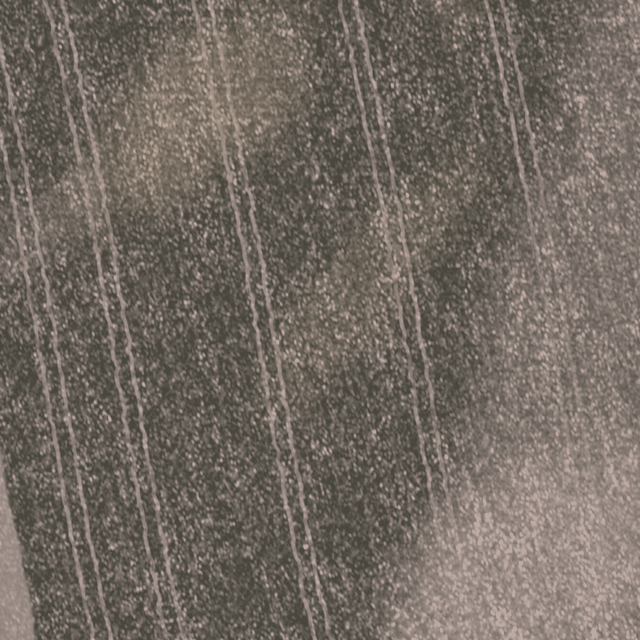
This texture is drawn by a WebGL 1 fragment shader. Its source:

```glsl
precision highp float;

uniform vec2 u_resolution;

const vec3 DARK_SOIL = vec3(0.290, 0.280, 0.248);
const vec3 PALE_DUST = vec3(0.700, 0.630, 0.605);
const vec3 OCHRE_TINT = vec3(0.004, -0.001, -0.022);
const float LEAN = 0.19;

float hash(vec2 p) {
  return fract(sin(dot(p, vec2(127.1, 311.7))) * 43758.55);
}

float valueNoise(vec2 p) {
  vec2 cell = floor(p);
  vec2 f = fract(p);
  f = f * f * (3.0 - 2.0 * f);
  float low = mix(hash(cell), hash(cell + vec2(1.0, 0.0)), f.x);
  float high = mix(hash(cell + vec2(0.0, 1.0)), hash(cell + 1.0), f.x);
  return mix(low, high, f.y);
}

// Cellular grain: one soft dot of random brightness in each cell
float specks(vec2 p) {
  vec2 cell = floor(p);
  float sum = 0.0;
  for (int j = -1; j <= 1; j++) {
    for (int i = -1; i <= 1; i++) {
      vec2 id = cell + vec2(float(i), float(j));
      vec2 centre = id + vec2(hash(id), hash(id + 37.3));
      float glow = hash(id + 71.9);
      sum += glow * glow * (1.0 - smoothstep(0.1, 0.9, length(p - centre)));
    }
  }
  return sum;
}

// Soft ellipse, 1 at its centre
float patchMask(vec2 p, vec2 centre, vec2 radii, float angle) {
  vec2 d = p - centre;
  float c = cos(angle);
  float s = sin(angle);
  d = vec2(c * d.x + s * d.y, c * d.y - s * d.x) / radii;
  return 1.0 - smoothstep(0.45, 1.2, length(d));
}

vec2 layeredSines(vec2 p) {
  vec2 w = sin(p.yx * vec2(13.0, 11.0) + vec2(0.4, 2.1));
  w += 0.6 * sin(p.yx * vec2(27.0, 31.0) + p * 17.0);
  return w + 0.3 * sin(p.yx * 67.0 + p * vec2(41.0, 53.0));
}

// Two parallel wheel lines either side of offset zero
float wheelPair(float offset, float halfGap, float halfWidth) {
  float d = abs(abs(offset) - halfGap);
  return 1.0 - smoothstep(halfWidth * 0.4, halfWidth * 1.5, d);
}

float tracks(float across, float along) {
  float wobble = (valueNoise(vec2(across * 30.0, along * 75.0)) - 0.5) * 0.005;
  float bend = 0.004 * sin(along * 6.0 + 0.5);
  float s = across + wobble + bend;
  float repeated = (fract((s - 0.086) / 0.229 + 0.5) - 0.5) * 0.229;
  float lines = wheelPair(repeated, 0.0128, 0.0034) * step(-0.08, s);
  lines = max(lines, wheelPair(s + 0.029, 0.0138, 0.0033));
  float wear = valueNoise(vec2(across * 130.0, along * 70.0));
  return lines * mix(0.5, 1.0, smoothstep(0.1, 0.6, wear));
}

void main() {
  vec2 uv = gl_FragCoord.xy / u_resolution;
  float across = uv.x - LEAN * (1.0 - uv.y);
  vec2 rows = vec2(across, uv.y);

  // Broad pale ground with ragged borders
  float ragged = valueNoise(rows * vec2(45.0, 28.0)) - 0.5;
  vec2 ground = uv + 0.011 * layeredSines(uv) + 0.04 * ragged;
  float eastEdge = ground.x - 0.61 - 0.30 * ground.y;
  float east = smoothstep(-0.05, 0.07, eastEdge);
  float corner = patchMask(ground, vec2(0.84, 0.10), vec2(0.34, 0.19), 0.6);
  float ochre = patchMask(ground, vec2(0.30, 0.82), vec2(0.26, 0.12), 0.75);
  float band = patchMask(ground, vec2(0.58, 0.57), vec2(0.28, 0.08), 0.85);
  float north = patchMask(ground, vec2(0.71, 0.99), vec2(0.07, 0.06), 0.0);
  float west = patchMask(ground, vec2(0.05, 0.64), vec2(0.14, 0.07), 0.5);
  float pale = 0.34 * east + 0.30 * corner + 0.34 * ochre;
  pale += 0.18 * band + 0.18 * north + 0.18 * west;

  // Grain stretched along the rows, gathered into clusters
  float fine = specks(rows * vec2(235.0, 165.0));
  float coarse = specks(rows * vec2(135.0, 80.0) + 19.0);
  float cluster = valueNoise(rows * vec2(48.0, 20.0) + 5.0);
  float streak = valueNoise(rows * vec2(110.0, 9.0)) - 0.5;
  float dust = valueNoise(rows * vec2(310.0, 250.0)) - 0.5;
  float grain = (0.60 * fine + 0.30 * coarse) * mix(0.55, 1.45, cluster);
  grain *= 1.0 - 0.3 * clamp(pale, 0.0, 1.0);
  float tone = -0.035 + pale + grain + 0.10 * streak + 0.30 * dust;

  // Bare strip beyond the field edge, then wheel tracks
  float stripEdge = across + 0.133 + 0.008 * ragged;
  float strip = 1.0 - smoothstep(-0.004, 0.004, stripEdge);
  tone = mix(tone, 0.68 + 0.35 * grain + 0.14 * dust, strip);
  float trackTone = 0.87 + 0.30 * (fine - 0.3) + 0.16 * dust;
  float trackMix = tracks(across, uv.y) * (0.95 - 0.35 * east) * (1.0 - strip);
  tone = mix(tone, max(tone, trackTone), trackMix);

  vec3 colour = mix(DARK_SOIL, PALE_DUST, clamp(tone, -0.02, 1.1));
  colour += OCHRE_TINT * clamp(ochre + 0.6 * band + 0.4 * north, 0.0, 1.0);
  gl_FragColor = vec4(colour, 1.0);
}
```
